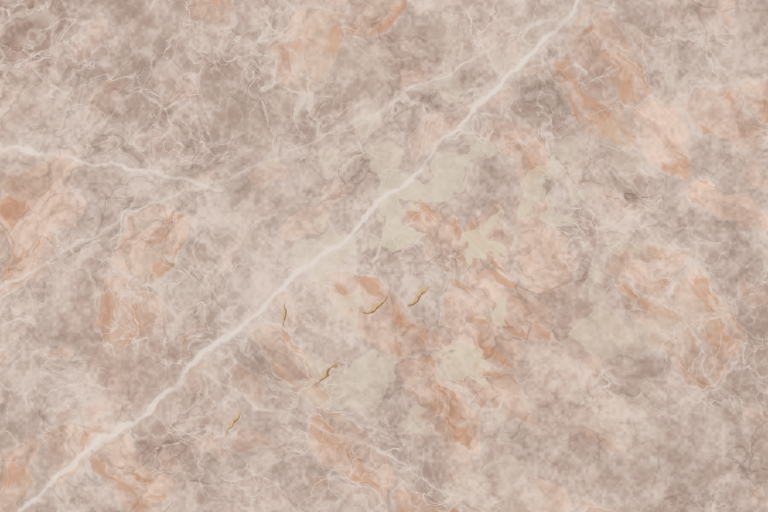
Give the GLSL for this texture, as a WebGL 1 fragment shader.

```glsl
precision highp float;
// Polished breccia marble: pinkish beige ground, peach shards and pale diagonal veins.
uniform vec2 u_resolution;

float hash(vec2 p) {
  vec3 q = fract(vec3(p.xyx) * 0.1031);
  q += dot(q, q.yzx + 33.33);
  return fract((q.x + q.y) * q.z);
}

vec2 hash2(vec2 p) {
  return vec2(hash(p), hash(p + 71.7));
}

float noise(vec2 p) {
  vec2 i = floor(p), f = fract(p);
  f = f * f * (3.0 - 2.0 * f);
  return mix(mix(hash(i), hash(i + vec2(1, 0)), f.x),
             mix(hash(i + vec2(0, 1)), hash(i + vec2(1, 1)), f.x), f.y);
}

float fbm(vec2 p) {
  float sum = 0.0, amp = 0.5;
  for (int i = 0; i < 5; i++) {
    sum += amp * noise(p);
    p = mat2(1.6, 1.2, -1.2, 1.6) * p + 17.3;
    amp *= 0.5;
  }
  return sum / 0.97;
}

mat2 rotation(float a) {
  return mat2(cos(a), -sin(a), sin(a), cos(a));
}

// Voronoi shards: x = distance to the border, y = random value of the cell
vec2 shards(vec2 p) {
  vec2 cell = floor(p);
  float nearest = 9.0, second = 9.0, id = 0.0;
  for (int y = -1; y <= 1; y++) {
    for (int x = -1; x <= 1; x++) {
      vec2 c = cell + vec2(x, y);
      float d = length(c + hash2(c) - p);
      if (d < nearest) {
        second = nearest;
        nearest = d;
        id = hash(c + 5.3);
      } else {
        second = min(second, d);
      }
    }
  }
  return vec2(second - nearest, id);
}

// Thin winding line along the middle level of the noise
float vein(vec2 p, float width) {
  return 1.0 - smoothstep(0.0, width, abs(fbm(p) - 0.5));
}

float segment(vec2 p, vec2 a, vec2 b) {
  vec2 d = b - a;
  return length(p - a - d * clamp(dot(p - a, d) / dot(d, d), 0.0, 1.0));
}

// Long crack: a bright core inside a faint halo
float crack(vec2 p, vec2 a, vec2 b, float width) {
  float d = segment(p, a, b);
  return 0.6 * (1.0 - smoothstep(0.0, width, d)) + 0.4 * exp(-d / (width * 3.0));
}

void main() {
  vec2 p = gl_FragCoord.xy / u_resolution.y;
  vec2 warp = vec2(fbm(p * 4.0), fbm(p * 4.0 + 31.0)) - 0.5;
  vec2 rough = vec2(fbm(p * 22.0 + 8.0), fbm(p * 22.0 + 51.0)) - 0.5;
  vec2 q = p + 0.1 * warp + 0.04 * rough;

  // Mottled ground with fine grain
  float tone = 0.44 + 0.55 * (fbm(q * 3.5) - 0.5) + 0.75 * (fbm(q * 14.0 + 9.0) - 0.5);
  tone += 0.6 * (fbm(p * 48.0 + 2.0) - 0.5) + 0.3 * (noise(p * 150.0) - 0.5);
  vec3 color = mix(vec3(0.675, 0.58, 0.53), vec3(0.85, 0.785, 0.745), smoothstep(-0.05, 0.95, tone));

  // Shards lean differently on the two sides of the main crack
  float side = step(p.y, 0.9 * p.x - 0.06 + 0.06 * warp.x);
  vec2 along = rotation(mix(0.95, -0.75, side)) * q;
  vec2 large = shards(along * vec2(6.0, 12.0) + side * 40.0);
  vec2 small = shards(along * vec2(15.0, 27.0) + 13.0);
  color += 0.04 * (large.y - 0.5) + 0.045 * (small.y - 0.5);
  float streak = fbm(along * vec2(9.0, 55.0));
  float body = smoothstep(0.02, 0.14, large.x) * smoothstep(0.76, 0.82, large.y);
  float chip = smoothstep(0.03, 0.2, small.x) * smoothstep(0.86, 0.9, small.y);
  float cloud = smoothstep(0.5, 0.75, fbm(p * 3.5 + 23.0));
  float peach = clamp(body * (0.25 + streak) + 0.55 * chip + 0.35 * cloud, 0.0, 1.0);
  vec3 peachColor = mix(vec3(0.755, 0.61, 0.525), vec3(0.86, 0.74, 0.665), smoothstep(0.25, 0.7, streak));
  color = mix(color, peachColor + 0.16 * (tone - 0.44), 0.62 * peach);
  float rust = body * smoothstep(0.54, 0.72, fbm(along * vec2(14.0, 50.0) + 4.0));
  color = mix(color, vec3(0.77, 0.56, 0.43), 0.5 * rust);

  // Dark seams and a net of pale hairlines
  float seam = vein(q * 7.0 + 60.0, 0.025) + 0.8 * vein(q * 15.0 + 21.0, 0.04);
  color -= 0.06 * seam * smoothstep(0.38, 0.6, fbm(p * 6.0 + 3.0));
  float net = 0.6 * vein(q * 3.5 + 14.0, 0.012) + 0.6 * vein(q * 9.0 + 37.0, 0.025);
  net += 0.55 * vein(q * 18.0 + 90.0, 0.04) + 0.4 * (1.0 - smoothstep(0.0, 0.07, large.x));
  net += 0.3 * (1.0 - smoothstep(0.0, 0.12, small.x));
  net *= smoothstep(0.32, 0.62, fbm(p * 8.0 + 80.0));
  color = mix(color, vec3(0.87, 0.815, 0.78), clamp(0.75 * net, 0.0, 0.8));

  // Cream mineral flecks around the middle
  float zone = exp(-6.0 * dot(p - vec2(0.88, 0.48), p - vec2(0.88, 0.48)));
  float fleck = smoothstep(0.56, 0.62, fbm(q * 17.0 + 44.0)) * zone;
  color = mix(color, vec3(0.85, 0.81, 0.735), 0.75 * fleck);

  // Long pale cracks
  vec2 bent = p + 0.05 * warp + 0.03 * rough;
  float pale = crack(bent, vec2(0.03, 0.0), vec2(0.68, 0.54), 0.01);
  pale = max(pale, crack(bent, vec2(0.68, 0.54), vec2(1.17, 1.02), 0.008));
  pale = max(pale, 0.75 * crack(bent, vec2(-0.1, 0.74), vec2(0.43, 0.63), 0.006));
  pale = max(pale, 0.55 * crack(bent, vec2(0.0, 0.44), vec2(1.1, 0.97), 0.005));
  pale = max(pale, 0.5 * crack(bent, vec2(0.4, 0.27), vec2(0.95, 0.02), 0.005));
  pale *= 0.15 + 1.5 * fbm(p * 20.0 + 6.0);
  color = mix(color, vec3(0.89, 0.85, 0.82), clamp(pale, 0.0, 0.85));

  // Short ochre slivers with a dark lower edge
  for (int i = 0; i < 5; i++) {
    vec2 seed = vec2(float(i), 8.0);
    vec2 center = vec2(0.46 + 0.09 * float(i), 0.13 + 0.3 * hash(seed));
    vec2 s = rotation(0.5 + 0.6 * hash(seed + 9.0)) * (p + 0.05 * rough - center);
    float width = 0.004 * (1.0 - smoothstep(0.0, 0.04, abs(s.x)));
    float sliver = 1.0 - smoothstep(width - 0.002, width + 0.002, abs(s.y));
    sliver *= smoothstep(0.0, 0.002, width);
    vec3 ochre = mix(vec3(0.5, 0.37, 0.25), vec3(0.82, 0.69, 0.5), smoothstep(-0.003, 0.001, s.y));
    color = mix(color, ochre, 0.75 * sliver);
  }
  gl_FragColor = vec4(color, 1.0);
}
```
